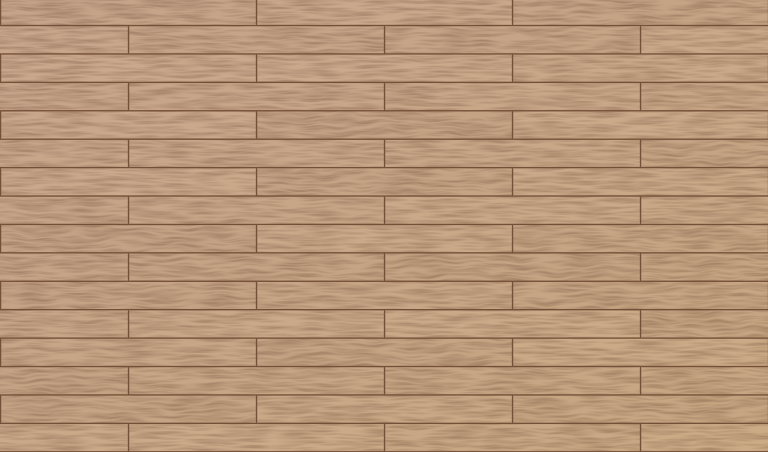
Reproduce this texture procedurally as a Shadertoy shader.

```glsl
// Oak plank floor in a half-offset bond with thin brown seams and fine wavy grain.

const float PLANK_LENGTH = 1.0 / 3.0;   // all lengths are in canvas widths
const float PLANK_HEIGHT = 0.0370;
const float SEAM_HALF_WIDTH = 0.0009;
const vec2 SEAM_ORIGIN = vec2(0.0007, 0.0003);

const vec3 LIGHT_OAK = vec3(0.785, 0.657, 0.540);
const vec3 DARK_GRAIN = vec3(0.615, 0.485, 0.385);
const vec3 SEAM_BROWN = vec3(0.460, 0.315, 0.220);

vec2 hash2(vec2 p) {
    vec3 q = fract(vec3(p.xyx) * vec3(0.1031, 0.1030, 0.0973));
    q += dot(q, q.yzx + 33.33);
    return fract((q.xx + q.yz) * q.zy);
}

// Distance to the nearest scattered cell point.
float cellular(vec2 p) {
    vec2 cell = floor(p);
    float nearest = 2.0;
    for (int j = -1; j <= 1; j++) {
        for (int i = -1; i <= 1; i++) {
            vec2 neighbour = cell + vec2(i, j);
            nearest = min(nearest, length(neighbour + hash2(neighbour) - p));
        }
    }
    return nearest;
}

// Layered sines that bend the grain gently along a plank.
float grainBend(vec2 p, float phase) {
    return 0.50 * sin(p.x * 31.0 + p.y * 90.0 + phase)
         + 0.30 * sin(p.x * 73.0 - p.y * 140.0 + phase * 2.3)
         + 0.20 * sin(p.x * 151.0 + p.y * 60.0 + phase * 4.1);
}

// Dark streaks: cells stretched along the plank; scale is cells per unit.
float streaks(vec2 p, vec2 scale, vec2 shift) {
    return smoothstep(0.62, 0.05, cellular(p * scale + shift));
}

float woodGrain(vec2 p, vec2 seed) {
    float wave = mix(0.0010, 0.0035, seed.x * seed.x);
    p.y += wave * grainBend(p, seed.y * 6.2832);
    vec2 shift = floor(seed * 90.0);
    float broad = streaks(p, vec2(13.0, 150.0), shift);
    float fine = streaks(p, vec2(24.0, 270.0), shift.yx + 37.0);
    return 0.38 * broad + 0.36 * fine;
}

// Antialiased coverage of a line at a given distance from its centre.
float lineCoverage(float dist, float halfWidth, float pixel) {
    return clamp((halfWidth - dist) / pixel + 0.5, 0.0, 1.0);
}

// Distance from a repeating coordinate to its nearest whole number.
float edgeDistance(float x) {
    return abs(x - round(x));
}

void mainImage(out vec4 fragColor, in vec2 fragCoord) {
    float pixel = 1.0 / iResolution.x;
    vec2 p = fragCoord * pixel;
    vec2 uv = fragCoord / iResolution.xy;

    // Plank layout: the lowest row and every second one shift by half.
    vec2 grid = (p - SEAM_ORIGIN) / vec2(PLANK_LENGTH, PLANK_HEIGHT);
    float row = floor(grid.y);
    grid.x += 0.5 * mod(row + 1.0, 2.0);
    vec2 seed = hash2(vec2(floor(grid.x), row) + 11.0);

    // Wood with a small change of tone per plank.
    float tone = 0.16 * (seed.x - 0.5);
    float grain = woodGrain(p, seed) + tone + 0.02;
    vec3 color = mix(LIGHT_OAK, DARK_GRAIN, grain);

    // Faint drift from rosy at upper left to golden at lower right.
    float drift = clamp(0.5 * (uv.x + 1.0 - uv.y), 0.0, 1.0);
    color *= mix(vec3(0.990, 0.985, 1.015), vec3(1.010, 1.012, 0.965), drift);

    // Seams between rows and at plank ends.
    float rowSeam = lineCoverage(edgeDistance(grid.y) * PLANK_HEIGHT, SEAM_HALF_WIDTH, pixel);
    float endSeam = lineCoverage(edgeDistance(grid.x) * PLANK_LENGTH, SEAM_HALF_WIDTH, pixel);
    color = mix(color, SEAM_BROWN, max(rowSeam, endSeam));

    fragColor = vec4(color, 1.0);
}
```
